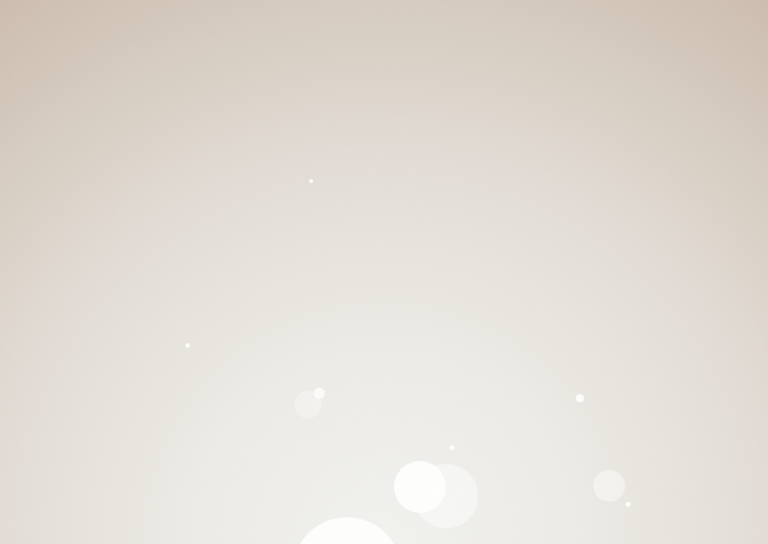
Write a Shadertoy shader that draws this background.

```glsl
const vec3 WHITE = vec3(0.995, 0.995, 0.992);
const vec3 GLOW  = vec3(0.945, 0.945, 0.933);
const vec3 PEARL = vec3(0.925, 0.919, 0.898);
const vec3 BLUSH = vec3(0.886, 0.859, 0.835);
const vec3 SAND  = vec3(0.853, 0.821, 0.777);
const vec3 TAUPE = vec3(0.802, 0.741, 0.690);

// Soft discs: centre x, centre y, radius, opacity
const vec4 DISCS[5] = vec4[5](
    vec4(-0.140, 0.256, 0.0250, 0.30),
    vec4(-0.119, 0.277, 0.0103, 0.80),
    vec4( 0.114, 0.088, 0.0590, 0.48),
    vec4( 0.066, 0.105, 0.0475, 0.95),
    vec4( 0.414, 0.107, 0.0290, 0.45));

// Bright specks: centre x, centre y, radius
const vec3 SPECKS[6] = vec3[6](
    vec3(-0.134, 0.667, 0.0035),
    vec3(-0.361, 0.365, 0.0043),
    vec3( 0.360, 0.268, 0.0074),
    vec3( 0.125, 0.177, 0.0043),
    vec3( 0.449, 0.073, 0.0046),
    vec3(-0.068, -0.052, 0.1010));

float discMask(vec2 p, vec2 centre, float radius, float blur) {
    return 1.0 - smoothstep(-blur, blur, length(p - centre) - radius);
}

// Radial gradient from the pale glow to the darker corners
vec3 backdrop(float d) {
    vec3 color = mix(GLOW, PEARL, clamp(d / 0.36, 0.0, 1.0));
    color = mix(color, BLUSH, clamp((d - 0.36) / 0.37, 0.0, 1.0));
    color = mix(color, SAND, clamp((d - 0.73) / 0.17, 0.0, 1.0));
    return mix(color, TAUPE, clamp((d - 0.90) / 0.32, 0.0, 1.0));
}

float hash(vec2 p) {
    return fract(sin(dot(p, vec2(12.9898, 78.233))) * 43758.5453);
}

void mainImage(out vec4 fragColor, in vec2 fragCoord) {
    // Height is one unit; x is measured from the middle
    vec2 p = (fragCoord - vec2(0.5 * iResolution.x, 0.0)) / iResolution.y;
    float blur = max(0.0014, 0.75 / iResolution.y);

    vec3 color = backdrop(length(p));

    for (int i = 0; i < 5; i++) {
        vec4 disc = DISCS[i];
        color = mix(color, WHITE, disc.w * discMask(p, disc.xy, disc.z, blur));
    }
    for (int i = 0; i < 6; i++) {
        vec3 speck = SPECKS[i];
        color = mix(color, WHITE, 0.95 * discMask(p, speck.xy, speck.z, blur));
    }

    // Fine dither against banding
    color += (hash(floor(p * 362.0)) - 0.5) / 255.0;
    fragColor = vec4(color, 1.0);
}
```
